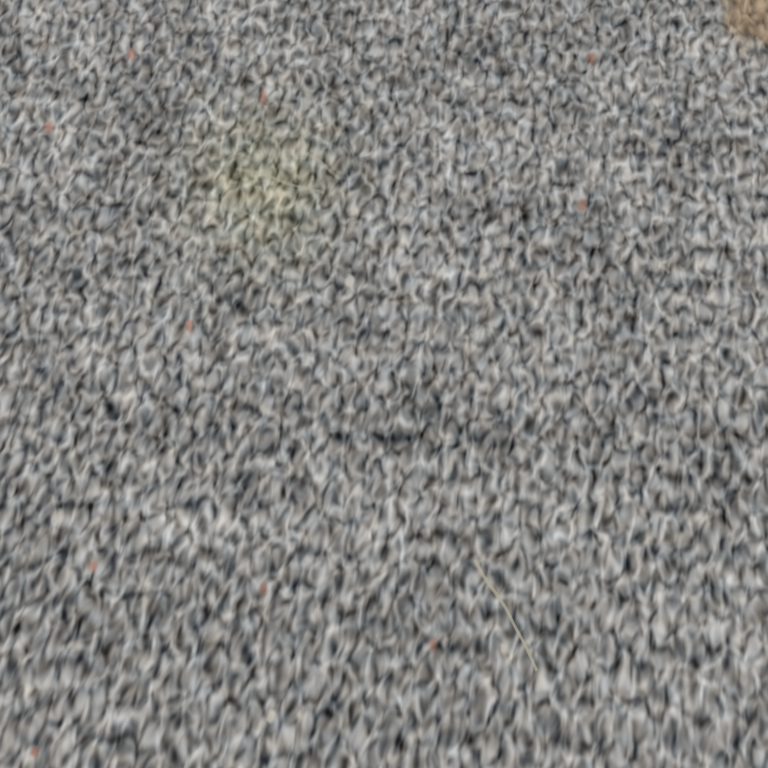
This texture is drawn by a WebGL 1 fragment shader. Its source:

```glsl
precision highp float;
uniform vec2 u_resolution;

float hash(vec2 p) {
  vec3 q = fract(vec3(p.xyx) * 0.1031);
  q += dot(q, q.yzx + 33.33);
  return fract((q.x + q.y) * q.z);
}

float slope(vec2 cell, vec2 offset) {
  float angle = 6.2832 * hash(cell + 200.0);
  return dot(vec2(cos(angle), sin(angle)), offset);
}

// Gradient noise centred on zero
float noise(vec2 p) {
  vec2 i = floor(p), f = fract(p), e = vec2(1.0, 0.0);
  vec2 w = f * f * f * (f * (f * 6.0 - 15.0) + 10.0);
  return mix(mix(slope(i, f), slope(i + e.xy, f - e.xy), w.x),
             mix(slope(i + e.yx, f - e.yx), slope(i + e.xx, f - e.xx), w.x), w.y);
}

// Soft thin stalk between two points
float stalk(vec2 p, vec2 a, vec2 b) {
  vec2 d = b - a;
  p += 0.004 * noise(p * 22.0);
  float t = clamp(dot(p - a, d) / dot(d, d), 0.0, 1.0);
  return 1.0 - smoothstep(0.0008, 0.0034, length(p - a - t * d));
}

// Stones shrink and flatten with distance up the canvas
vec2 groundPlane(vec2 p) {
  return vec2((p.x - 0.5) * (84.0 + 25.0 * p.y) - 13.0 * p.y,
              p.y * (38.0 + 22.0 * p.y));
}

float gravel(vec2 p) {
  vec2 g = groundPlane(p);
  g += 0.55 * vec2(noise(g * 0.6 + 31.0), noise(g * 0.6 + 77.0));
  float n = noise(g) + 0.35 * noise(g * 1.8 + 13.0);
  return n - 0.3 * n * n;
}

void main() {
  vec2 p = gl_FragCoord.xy / u_resolution;

  // Stones, shaded hollows and broad patches
  float tone = 0.525 + mix(0.47, 0.40, p.y) * gravel(p);
  tone += 0.10 * noise(p * 8.0 + 5.0) + 0.13 * noise(p * vec2(30.0, 24.0));
  float hollow = smoothstep(0.28, 0.6, noise(p * vec2(24.0, 20.0) + 50.0));
  tone -= 0.24 * hollow * (1.0 - 0.6 * p.y);
  tone = clamp(tone, 0.10, 0.82);
  vec3 color = tone * mix(vec3(0.985, 1.0, 1.02), vec3(1.005, 1.0, 0.985),
                          smoothstep(0.15, 0.5, tone));
  color += vec3(0.03, 0.0, -0.03) * noise(p * 45.0 + 9.0);

  // Dry moss and the earthy corner
  float moss = exp(-dot(p - vec2(0.34, 0.76), p - vec2(0.34, 0.76)) * 120.0);
  color += moss * vec3(0.05, 0.045, -0.015);
  float corner = length((p - vec2(1.0, 0.99)) * vec2(1.0, 1.3)) + 0.03 * noise(p * 35.0);
  float earth = 1.0 - smoothstep(0.04, 0.085, corner);
  color = mix(color, vec3(0.62, 0.53, 0.43) * (0.45 + tone), 0.8 * earth);

  // Scattered pale chips and rusty fragments
  vec2 cell = floor(p * 10.0);
  vec2 center = 0.2 + 0.6 * vec2(hash(cell + 3.0), hash(cell + 47.0));
  vec2 d = (fract(p * 10.0) - center) * vec2(1.0, 0.7);
  d += 0.03 * noise(p * 90.0);
  float kind = hash(cell + 91.0);
  float speck = 1.0 - smoothstep(0.02, 0.085, length(d));
  vec3 chip = kind < 0.10 ? vec3(0.80, 0.78, 0.73) : vec3(0.57, 0.42, 0.37) * (0.5 + tone);
  color = mix(color, chip, 0.75 * speck * step(kind, 0.25));

  // Dry stalks
  float straw = stalk(p, vec2(0.62, 0.27), vec2(0.70, 0.13));
  straw = max(straw, 0.6 * stalk(p, vec2(0.31, 0.78), vec2(0.42, 0.75)));
  straw = max(straw, 0.6 * stalk(p, vec2(0.40, 0.80), vec2(0.44, 0.77)));
  straw = max(straw, 0.6 * stalk(p, vec2(0.84, 0.68), vec2(0.87, 0.645)));
  color = mix(color, vec3(0.70, 0.67, 0.59), 0.75 * straw);

  gl_FragColor = vec4(color, 1.0);
}
```
